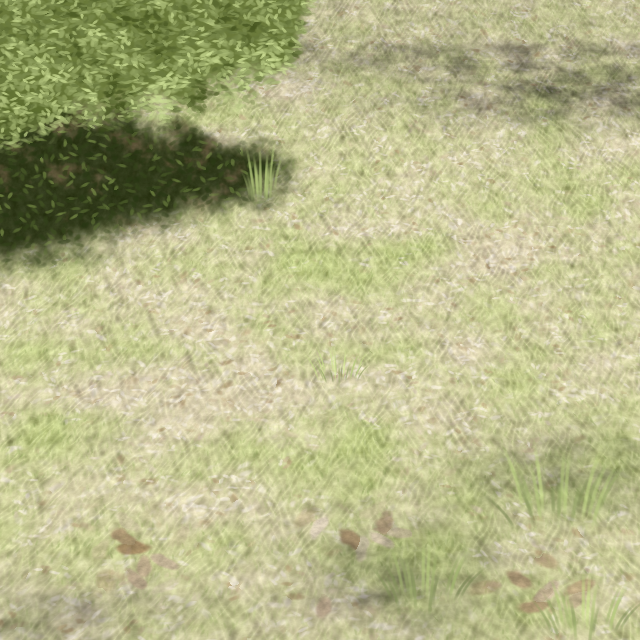
A WebGL 1 fragment shader for this texture:

```glsl
precision highp float;
// Sunlit meadow of pale grass and leaf litter, with a leafy bush and its shadow at upper left.
uniform vec2 u_resolution;

vec2 hash2(vec2 p) {
  vec3 q = fract(p.xyx * vec3(.1031, .103, .0973));
  q += dot(q, q.yzx + 33.33);
  return fract((q.xx + q.yz) * q.zy);
}

float corner(vec2 cell, vec2 offset) {
  return dot(hash2(cell + 71.) * 2. - 1., offset);
}

float noise(vec2 p) {
  vec2 i = floor(p), f = fract(p), u = f * f * (3. - 2. * f), e = vec2(1, 0);
  return mix(mix(corner(i, f), corner(i + e, f - e), u.x),
    mix(corner(i + e.yx, f - e.yx), corner(i + 1., f - 1.), u.x), u.y);
}

float fbm(vec2 p) {
  float sum = 0., gain = 1.;
  for (int i = 0; i < 4; i++) {
    sum += gain * noise(p);
    p = p * 2.03 + 17.3;
    gain *= .55;
  }
  return sum;
}

// Soft oval spot
float spot(vec2 p, float x, float y, float w, float h) {
  vec2 d = (p - vec2(x, y)) / vec2(w, h);
  return exp(-dot(d, d));
}

// Thin wavering bright lines
float streaks(vec2 p, float tilt) {
  vec2 q = vec2(p.x + tilt * p.y, p.y * .38);
  q += .7 * vec2(noise(p * .31), noise(p * .31 + 40.));
  return .55 - 2.4 * abs(noise(q));
}

// Scattered ragged leaves: coverage, tone, centre
vec4 leaves(vec2 p, vec2 size, float seed, float soft) {
  vec2 g = p / size;
  float ragged = .28 * noise(g * 2.7 + seed);
  vec4 found = vec4(0);
  for (int j = -1; j <= 1; j++) for (int i = -1; i <= 1; i++) {
    vec2 id = floor(g) + vec2(i, j);
    vec2 h = hash2(id + seed), k = hash2(id + seed + 43.), q = g - id - h;
    float a = k.x * 6.283;
    q *= mat2(cos(a), sin(a), -sin(a), cos(a));
    float cover = smoothstep(0., soft, .65 - ragged - length(q * vec2(1, 1.7 + k.y)));
    if (cover > found.x) found = vec4(cover, k.y, (id + h) * size);
  }
  return found;
}

// Taper of a blade along its length
float taper(float t) {
  return smoothstep(0., .3, t) * smoothstep(1., .5, t);
}

// Scattered curved blades: coverage, tone
vec2 blades(vec2 p, vec2 size, float seed) {
  vec2 g = p / size, found = vec2(0);
  for (int j = -1; j <= 0; j++) for (int i = -1; i <= 1; i++) {
    vec2 id = floor(g) + vec2(i, j);
    vec2 k = hash2(id + seed + 19.), q = g - id - hash2(id + seed);
    float t = q.y / (.5 + .5 * k.y), bend = (k.x - .5) * 1.8 * t * (.4 + .6 * t);
    float cover = (1. - smoothstep(.05, .3, abs(q.x - bend))) * taper(t);
    if (cover > found.x) found = vec2(cover, k.y);
  }
  return found;
}

// Loose fan of long blades
vec3 tuft(vec3 col, vec2 p, vec2 root, float size, float spread, vec3 tint) {
  vec2 q = (p - root) / size;
  for (int i = 0; i < 18; i++) {
    vec2 h = hash2(vec2(i, size * 900.));
    float lean = (float(i) / 17. - .5) * spread + (h.x - .5) * .25;
    float t = (q.y - .25 * (h.x - .5)) / (.45 + .55 * h.y);
    float d = abs(q.x - lean * (.7 + t * (.2 + .4 * t)));
    col = mix(col, tint * (.75 + .5 * h.y), .6 * taper(t) * (1. - smoothstep(.005, .035, d)));
  }
  return col;
}

float crown(vec2 p) {
  return p.y - .775 - .18 * p.x - 2. * max(p.x - .43, 0.) + .05 * fbm(p * 12.);
}

float bushShadow(vec2 p) {
  p += .04 * vec2(fbm(p * 18.), fbm(p * 18. + 50.));
  return smoothstep(-.03, .05, p.y - .575 - .28 * p.x) * smoothstep(0., .08, .49 - p.x)
    * smoothstep(-.03, .03, .87 - .26 * p.x - p.y);
}

float lushness(vec2 p, vec2 g) {
  float patches = spot(p, .55, .59, .13, .05) + spot(p, .5, .28, .13, .06) + spot(p, .1, .33, .09, .05)
    + spot(p, .67, .1, .11, .08) + spot(p, .88, .25, .12, .07) + .6 * spot(p, .95, .68, .14, .06)
    - .8 * spot(p, .3, .38, .18, .06) - .6 * spot(p, .82, .62, .12, .06);
  return clamp(.38 + .75 * fbm(g * vec2(6, 10)) + .5 * patches, 0., 1.);
}

vec3 meadow(vec2 p) {
  vec2 g = vec2((p.x - .5) * (1. + .8 * p.y), p.y * (1. + .5 * p.y));
  float lush = lushness(p, g), fine = fbm(g * vec2(38, 55));
  vec3 col = mix(vec3(.8, .76, .64), vec3(.7, .74, .48), lush) + .14 * fine;
  // Soft litter and fine grass
  for (int i = 0; i < 2; i++) {
    float s = float(i);
    vec4 leaf = leaves(g, vec2(.033, .022) * (1. - .35 * s), 11. + 37. * s, .5);
    vec3 tint = mix(vec3(.66, .57, .42), vec3(.91, .88, .83), smoothstep(0., .4, leaf.y));
    float sparse = smoothstep(0., .45, noise(leaf.zw * 23. + s * 9.) + .3 - .45 * lush);
    col = mix(col, tint, leaf.x * sparse * .7);
    vec2 blade = blades(g, vec2(.014, .036) * (1. - .3 * s), 5. + 61. * s);
    vec3 green = mix(vec3(.55, .62, .35), vec3(.82, .84, .62), blade.y);
    col = mix(col, green, blade.x * (.1 + .42 * lush));
  }
  col += vec3(.1, .1, .085) * (streaks(g * 62., .5) + streaks(g * 80. + 9., -.6));
  // Large dry leaves in the foreground
  vec4 dry = leaves(p, vec2(.05, .036), 211., .3);
  float heap = spot(dry.zw, .55, .17, .11, .04) + spot(dry.zw, .22, .13, .08, .07)
    + spot(dry.zw, .84, .08, .1, .06) + spot(dry.zw, .51, .04, .06, .03);
  vec3 dryTint = mix(vec3(.6, .48, .34), vec3(.9, .84, .77), dry.y) * (1. + .3 * fine);
  col = mix(col, dryTint, dry.x * smoothstep(.25, .8, heap) * .8);
  // Broad shade on the far slope and in the near hollows
  float shade = .27 * spot(p, .88, .85, .22, .045) + .15 * spot(p, .7, .91, .4, .025)
    + .22 * spot(p, .63, .09, .16, .09) + .2 * spot(p, .9, .26, .16, .06)
    + .18 * spot(p, .1, .03, .2, .06) + .08 * smoothstep(.75, .95, p.y);
  return col * (1. - shade * (1. + 1.5 * fbm(g * vec2(12, 24))));
}

vec3 bush(vec3 col, vec2 p) {
  // Dark undergrowth with small lit leaves
  float bare = smoothstep(0., .6, fbm(p * 24.) + (p.y - .74) * 2.);
  vec3 dark = mix(vec3(.14, .18, .06), vec3(.33, .29, .19), bare);
  col = mix(col, dark + .07 * fbm(p * 70.), bushShadow(p) * .93);
  vec4 low = leaves(p, vec2(.017, .013), 83., .45);
  vec3 lit = mix(vec3(.15, .21, .07), vec3(.52, .61, .31), low.y * low.y);
  col = mix(col, lit, low.x * bushShadow(low.zw) * .65);
  // Bright crown built from leaf layers over dark gaps
  col = mix(col, vec3(.38, .45, .19), smoothstep(0., .05, crown(p)) * .9);
  for (int i = 0; i < 4; i++) {
    float s = float(i);
    vec4 leaf = leaves(p, vec2(.026, .017) * (1. - .15 * s), 131. + 29. * s, .4);
    float light = clamp(.08 + fbm(leaf.zw * 14.) + .7 * leaf.y + .06 * s, 0., 1.);
    vec3 green = mix(vec3(.27, .33, .12), vec3(.8, .87, .58), light);
    col = mix(col, green, leaf.x * smoothstep(-.015, .02, crown(leaf.zw)) * .75);
  }
  return col;
}

void main() {
  vec2 p = gl_FragCoord.xy / u_resolution;
  vec3 col = bush(meadow(p), p), green = vec3(.64, .71, .44);
  col = tuft(col, p, vec2(.87, .18), .14, 1.3, green);
  col = tuft(col, p, vec2(.66, .05), .12, 1.2, green * .94);
  col = tuft(col, p, vec2(.91, 0), .12, 1.2, green * 1.04);
  col = tuft(col, p, vec2(.53, .405), .06, 1.4, green * 1.07);
  col = tuft(col, p, vec2(.41, .69), .09, .5, green);
  gl_FragColor = vec4(clamp(col, 0., 1.), 1);
}
```
